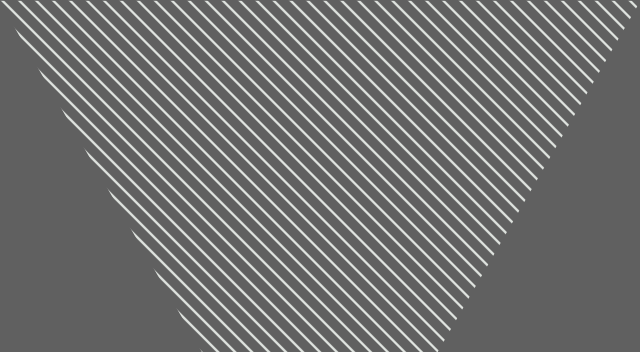
A WebGL 1 fragment shader for this background:

```glsl
precision highp float;
// Pale diagonal stripes on flat grey, clipped to a large equilateral triangle
// that points down and runs past the bottom edge. The stripes are a repeated
// distance field; the triangle is the intersection of three half planes.

uniform vec2 u_resolution;

const vec3 GREY = vec3(0.378);
const vec3 PALE = vec3(0.875, 0.892, 0.875);

// All lengths are in canvas heights, measured from the top left corner.
const vec2 BASE_CENTER = vec2(0.9085, 0.0022);
const float HALF_BASE = 0.911;
const float STRIPE_PERIOD = 0.03407;
const float STRIPE_HALF_WIDTH = 0.0033;
const float STRIPE_OFFSET = 0.0035;

// Signed distance to a downward equilateral triangle, p relative to its base.
float triangleDistance(vec2 p, float halfBase) {
  const vec2 sideNormal = vec2(0.866025, 0.5);
  float side = dot(vec2(abs(p.x) - halfBase, p.y), sideNormal);
  return max(side, -p.y);
}

// Signed distance to the nearest of many 45 degree stripes.
float stripeDistance(vec2 p, float period, float offset, float halfWidth) {
  float across = (p.x - p.y) * 0.707107 - offset;
  float fromCenter = abs(mod(across + 0.5 * period, period) - 0.5 * period);
  return fromCenter - halfWidth;
}

// Smooth coverage of a shape from its signed distance.
float coverage(float dist, float softness) {
  return 1.0 - smoothstep(-softness, softness, dist);
}

void main() {
  float pixel = 1.0 / u_resolution.y;
  vec2 p = vec2(gl_FragCoord.x, u_resolution.y - gl_FragCoord.y) * pixel;

  float stripes = coverage(
    stripeDistance(p, STRIPE_PERIOD, STRIPE_OFFSET, STRIPE_HALF_WIDTH),
    0.75 * pixel);
  float inside = coverage(
    triangleDistance(p - BASE_CENTER, HALF_BASE), 0.6 * pixel);

  gl_FragColor = vec4(mix(GREY, PALE, stripes * inside), 1.0);
}
```
